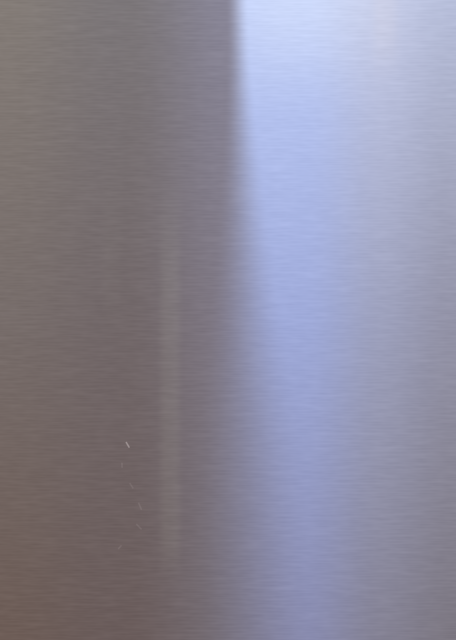
This texture is drawn by a Shadertoy shader. Its source:

```glsl
// Brushed steel sheet with a soft vertical blue reflection and fine horizontal grain.
#define GRAIN_AMOUNT 0.048
#define GRAIN_ROWS 270.0
#define GRAIN_COLUMNS 13.0
#define EDGE_TOP 0.520
#define EDGE_BOTTOM 0.560
#define EDGE_SOFT_TOP 0.026
#define EDGE_SOFT_BOTTOM 0.135
#define STREAK_X 0.373
#define STREAK_TINT vec3(0.024, 0.028, 0.018)
#define SCRATCH_COUNT 6
#define SCRATCH_GLOW 0.10

vec2 hash2(vec2 p) {
    vec3 q = fract(p.xyx * vec3(0.1031, 0.1030, 0.0973));
    q += dot(q, q.yzx + 33.33);
    return fract((q.xx + q.yz) * q.zy);
}

// Distance to the nearest scattered point, centred near zero.
float cellNoise(vec2 p) {
    vec2 cell = floor(p), local = fract(p);
    float nearest = 2.0;
    for (int j = -1; j <= 1; j++)
    for (int i = -1; i <= 1; i++) {
        vec2 offset = vec2(i, j);
        vec2 delta = offset + hash2(cell + offset) - local;
        nearest = min(nearest, dot(delta, delta));
    }
    return sqrt(nearest) - 0.5;
}

// Stretched cells form the brush marks; slow sines form broad bands.
float brushedGrain(vec2 uv) {
    float grain = 0.0, weight = 0.5;
    vec2 scale = vec2(GRAIN_COLUMNS, GRAIN_ROWS);
    for (int k = 0; k < 3; k++) {
        grain += weight * cellNoise(uv * scale + float(k) * 17.3);
        scale *= vec2(1.9, 0.72);
        weight *= 0.6;
    }
    float bands = sin(uv.y * 91.0 + sin(uv.x * 5.0)) + sin(uv.y * 213.0 + uv.x * 3.0);
    return grain + 0.02 * bands;
}

// Smooth vertical ramp through three colours.
vec3 ramp(vec3 low, vec3 middle, vec3 high, float y) {
    float lift = max(y - 0.5, 0.0) * 2.0;
    return mix(mix(low, middle, min(y * 2.0, 1.0)), high, lift);
}

vec3 darkSide(vec2 uv) {
    vec3 left = ramp(vec3(0.43, 0.365, 0.34), vec3(0.47, 0.43, 0.42), vec3(0.52, 0.49, 0.47), uv.y);
    vec3 centre = ramp(vec3(0.42, 0.365, 0.36), vec3(0.45, 0.41, 0.415), vec3(0.49, 0.47, 0.48), uv.y);
    vec3 right = ramp(vec3(0.46, 0.43, 0.46), vec3(0.50, 0.475, 0.525), vec3(0.54, 0.53, 0.60), uv.y);
    vec3 color = mix(left, centre, smoothstep(0.0, 0.27, uv.x));
    return mix(color, right, smoothstep(0.27, 0.52, uv.x));
}

vec3 brightSide(vec2 uv) {
    vec3 blue = ramp(vec3(0.54, 0.55, 0.69), vec3(0.625, 0.67, 0.855), vec3(0.75, 0.81, 0.98), uv.y);
    vec3 pale = ramp(vec3(0.52, 0.51, 0.58), vec3(0.62, 0.635, 0.745), vec3(0.77, 0.80, 0.92), uv.y);
    vec3 rim = ramp(vec3(0.49, 0.47, 0.51), vec3(0.58, 0.58, 0.66), vec3(0.72, 0.75, 0.86), uv.y);
    vec3 color = mix(blue, pale, smoothstep(0.66, 0.85, uv.x));
    color = mix(color, rim, smoothstep(0.82, 1.0, uv.x));
    // Glare fading down from the top
    float glare = smoothstep(0.80, 1.0, uv.y) * exp(-pow((uv.x - 0.65) / 0.18, 2.0));
    return color + glare * vec3(0.06, 0.05, 0.01);
}

float verticalStreak(vec2 uv, float x, float width, float low, float high) {
    float profile = 1.0 - smoothstep(width * 0.25, width, abs(uv.x - x));
    return profile * smoothstep(low, low + 0.10, uv.y) * (1.0 - smoothstep(high - 0.25, high, uv.y));
}

// Tiny slanted nicks gathered in the lower left.
float scratches(vec2 uv, float aspect) {
    float glow = 0.0;
    for (int i = 0; i < SCRATCH_COUNT; i++) {
        float id = float(i);
        vec2 seed = hash2(vec2(id + 2.0, 7.0));
        vec2 spot = vec2(0.25 + 0.06 * seed.x, 0.305 - 0.032 * id);
        if (i == 0) spot.x = 0.28;
        vec2 p = (uv - spot) * vec2(aspect, 1.0);
        float angle = 0.6 + 1.8 * seed.y;
        if (i == 0) angle = 2.1;
        vec2 dir = vec2(cos(angle), sin(angle));
        float reach = i == 0 ? 0.004 : 0.002 + 0.003 * seed.x;
        float d = length(p - dir * clamp(dot(p, dir), -reach, reach));
        glow += (1.0 - smoothstep(0.0, 0.0024, d)) * (i == 0 ? 1.8 : 0.45);
    }
    return glow;
}

void mainImage(out vec4 fragColor, in vec2 fragCoord) {
    vec2 uv = fragCoord / iResolution.xy;
    float aspect = iResolution.x / iResolution.y;

    // Reflection edge softens and drifts right toward the bottom
    float edge = mix(EDGE_BOTTOM, EDGE_TOP, uv.y);
    float soft = mix(EDGE_SOFT_BOTTOM, EDGE_SOFT_TOP, smoothstep(0.1, 1.0, uv.y));
    float lit = smoothstep(edge - soft, edge + soft, uv.x);
    vec3 color = mix(darkSide(uv), brightSide(uv), lit);

    // Faint vertical reflections
    color += STREAK_TINT * verticalStreak(uv, STREAK_X, 0.032, 0.07, 0.78);
    color += 0.25 * STREAK_TINT * verticalStreak(uv, 0.245, 0.03, 0.45, 0.85);
    color += vec3(0.015, 0.006, -0.008) * verticalStreak(uv, 0.845, 0.04, 0.86, 1.4);

    color += GRAIN_AMOUNT * brushedGrain(uv);
    color += SCRATCH_GLOW * scratches(uv, aspect);
    fragColor = vec4(clamp(color, 0.0, 1.0), 1.0);
}
```
